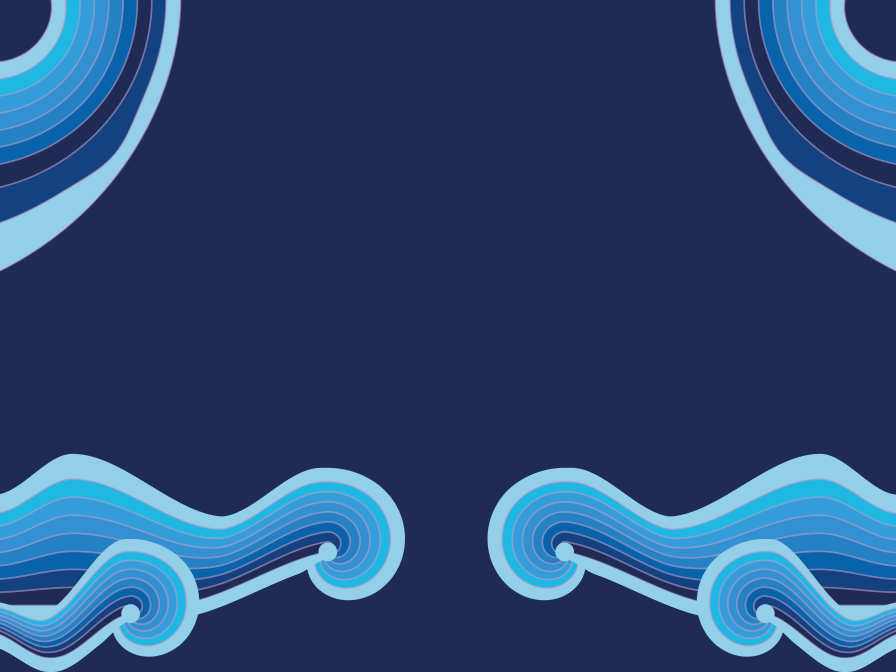
Give the GLSL for this background, as a Shadertoy shader.

```glsl
// Mirrored banded waves with curled crests below, and banded swells in the upper corners.

const vec3 NAVY = vec3(0.12, 0.17, 0.33);
const vec3 FOAM = vec3(0.58, 0.81, 0.91);
const vec3 PINK = vec3(0.72, 0.60, 0.80);

// Size of one screen pixel in design units (canvas height = 576 units)
float pixelSize() { return 576.0 / iResolution.y; }

float cover(float dist) { return clamp(dist / pixelSize() + 0.5, 0.0, 1.0); }

float hairline(float dist) {
    return 0.6 * (1.0 - smoothstep(0.2, 0.4 + pixelSize(), abs(dist)));
}

// Band colours from the foam inward
vec3 bandColor(int i) {
    vec3 shades[8] = vec3[8](
        FOAM, vec3(0.12, 0.72, 0.89), vec3(0.20, 0.62, 0.85), vec3(0.20, 0.57, 0.82),
        vec3(0.14, 0.51, 0.77), vec3(0.03, 0.39, 0.67), vec3(0.08, 0.26, 0.50), NAVY);
    return shades[clamp(i, 0, 7)];
}

// A stream between two height curves that rolls into a spiral around the eye
vec3 paintWave(vec3 color, vec2 p, vec2 eye, float top, float base, float reach) {
    vec2 q = p - eye;
    float hookWidth = 12.0 * (1.0 - 0.5 * smoothstep(eye.x - 26.0, eye.x, p.x));

    // Clockwise angle from straight up drives the shrinking curl
    float turn = atan(q.x, q.y);
    turn += q.x < 0.0 ? 6.28318 : 0.0;
    float rim = reach * (1.0 - 0.78 * smoothstep(0.6, 5.0, turn));
    float curlDepth = (1.0 - 0.6 * smoothstep(0.0, 5.0, turn)) * (1.0 - length(q) / rim);
    float streamDepth = (top - p.y) / (top - base);
    bool inStream = q.x < 0.0 && p.y > base - 0.5 * hookWidth;
    float depth = inStream ? streamDepth : curlDepth;

    // Bands of equal depth, with a wider foam band
    float slope = max(length(vec2(dFdx(depth), dFdy(depth))) / pixelSize(), 1e-5);
    float level = depth * 8.4 - 0.4;
    float edge = max(round(level), 1.0);
    float edgeDist = (level - edge) / (8.4 * slope);
    vec3 body = mix(bandColor(int(edge) - 1), bandColor(int(edge)), cover(edgeDist));
    body = mix(body, PINK, hairline(edgeDist));
    color = mix(color, body, cover(depth / slope));

    // Foam under the stream, ending in a round eye
    float hook = min(min(base - p.y, p.y - base + hookWidth), -q.x);
    return mix(color, FOAM, cover(max(hook, 8.0 - length(q))));
}

// Nested swells around the upper corner, painted from the outside in
vec3 paintCorner(vec3 color, vec2 q) {
    float radius = length(q);
    float sweep = clamp(atan(q.y, max(q.x, 1e-4)) / 1.5708, 0.0, 1.0);
    for (int i = 9; i >= 0; i--) {
        float k = float(i);
        float side = 53.0 + 14.6 * k + 5.3 * pow(max(k - 6.0, 0.0), 2.0);
        float ring = mix(44.0 + 12.3 * k, side, pow(sweep, 1.0 + 0.15 * k));
        ring += i == 8 ? 7.0 * exp(-50.0 * pow(sweep - 0.6, 2.0)) : 0.0;
        vec3 fill = bandColor(i - 1);
        if (i == 9) fill = FOAM;
        if (i == 8) fill = bandColor(6);
        if (i == 7 || i == 0) fill = NAVY;
        color = mix(color, fill, cover(ring - radius));
        color = mix(color, PINK, hairline(ring - radius));
    }
    return color;
}

void mainImage(out vec4 fragColor, in vec2 fragCoord) {
    // Fold the canvas about its vertical centre line
    vec2 p = fragCoord * pixelSize();
    float width = iResolution.x * pixelSize();
    bool rightHalf = p.x > 0.5 * width;
    p.x = min(p.x, width - p.x);

    vec3 color = paintCorner(NAVY, vec2(p.x, 576.0 - p.y));

    // Large wave behind
    vec2 b = p - vec2(rightHalf ? 3.0 : 0.0, 0.0);
    float top = 152.0 + 35.0 * smoothstep(-5.0, 62.0, b.x)
        - 54.0 * smoothstep(62.0, 195.0, b.x) + 42.0 * smoothstep(187.0, 275.0, b.x);
    float base = 57.0 + 48.0 * smoothstep(140.0, 300.0, b.x);
    color = paintWave(color, b, vec2(281.0, 103.0), top, base, 72.0);

    // Small wave in front
    top = 60.0 - 10.0 * smoothstep(-5.0, 35.0, p.x) + 64.0 * smoothstep(33.0, 108.0, p.x);
    base = 34.0 - 22.0 * smoothstep(-10.0, 42.0, p.x) + 38.0 * smoothstep(45.0, 115.0, p.x);
    color = paintWave(color, p, vec2(112.0, 50.0), top, base, 64.0);

    fragColor = vec4(color, 1.0);
}
```
